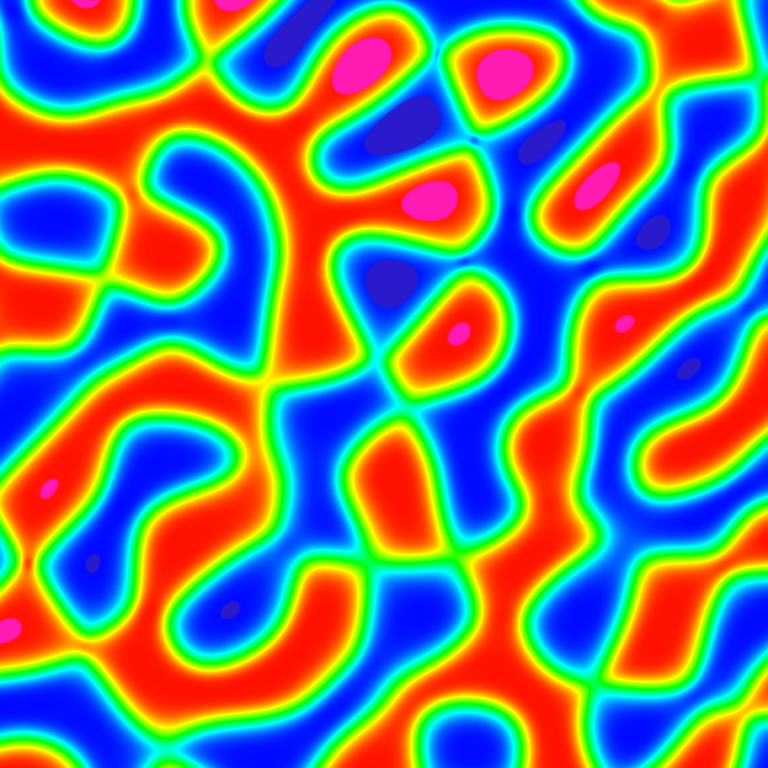
This pattern is drawn by a Shadertoy shader. Its source:

```glsl
#define WAVES 40
#define CYCLES 5.6       // stripe periods across the canvas
#define SPREAD 0.34      // relative spread of the wave lengths
#define LEAN 2.2         // favoured wave direction, radians
#define LEAN_AMOUNT 0.35
#define SOFTNESS 0.06    // keeps weak saddles near mid level
#define GAIN 1.58        // steepness of the colour ramp
#define BIAS 0.03        // shifts the balance towards red
#define PEAK 2.35        // heights beyond which the ends are clipped
#define PIT -2.15
#define SEED 7.0

const float PI = 3.14159265;
const vec3 PEAK_PINK = vec3(1.0, 0.1, 0.7);
const vec3 PIT_INDIGO = vec3(0.16, 0.1, 0.8);

float hash(float n) {
    return fract(sin(n * 12.9898 + SEED * 78.233) * 43758.5453);
}

// Sum of plane waves of similar length: gradient in xy, height in z
vec3 waveField(vec2 p) {
    vec3 sum = vec3(0.0);
    for (int i = 0; i < WAVES; i++) {
        float n = float(i);
        float angle = PI * (n + hash(n + 0.3)) / float(WAVES);
        float scale = 1.0 + SPREAD * (hash(n + 50.7) - 0.5);
        float weight = 1.0 + LEAN_AMOUNT * cos(2.0 * (angle - LEAN));
        vec2 dir = scale * vec2(cos(angle), sin(angle));
        float phase = 2.0 * PI * (CYCLES * dot(dir, p) + hash(n + 100.1));
        sum += weight * vec3(-dir * sin(phase), cos(phase));
    }
    return sum * sqrt(2.0 / float(WAVES));
}

// Fully saturated colour wheel, hue in degrees
vec3 hueColor(float hue) {
    vec3 wheel = mod(hue / 60.0 + vec3(0.0, 4.0, 2.0), 6.0);
    return clamp(abs(wheel - 3.0) - 1.0, 0.0, 1.0);
}

void mainImage(out vec4 fragColor, in vec2 fragCoord) {
    vec2 p = fragCoord / iResolution.y;
    vec3 field = waveField(p);

    // Divide by the local amplitude so that all stripes are equally strong
    float level = field.z / sqrt(dot(field, field) + SOFTNESS);
    float ramp = sin(clamp(GAIN * level + BIAS, -0.5 * PI, 0.5 * PI));
    vec3 color = hueColor(121.0 - 117.0 * ramp);

    // Clipped extremes
    float edge = fwidth(field.z) + 0.01;
    color = mix(color, PEAK_PINK, smoothstep(-edge, edge, field.z - PEAK));
    color = mix(color, PIT_INDIGO, smoothstep(-edge, edge, PIT - field.z));

    fragColor = vec4(color, 1.0);
}
```
